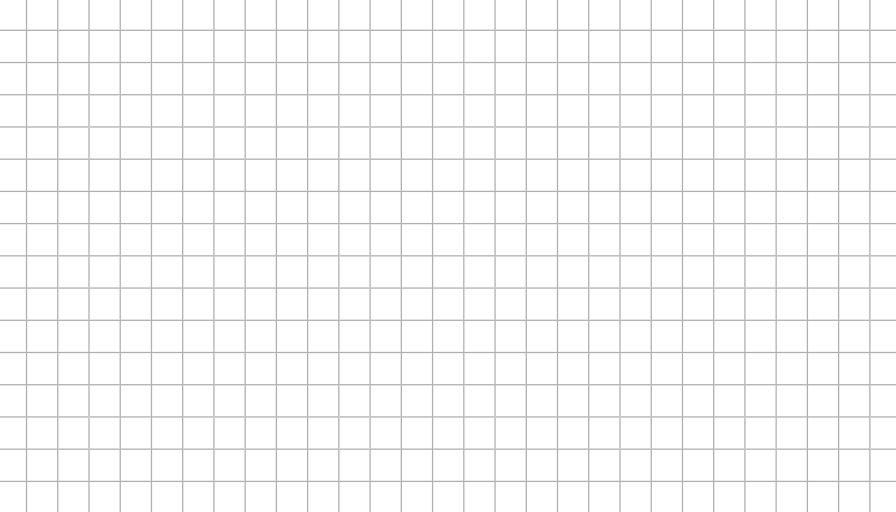
Give the GLSL for this pattern, as a WebGL 1 fragment shader.

```glsl
precision highp float;

uniform vec2 u_resolution;

// Cell size and first line, as fractions of canvas width and height
#define CELL_SIZE vec2(0.03486, 0.06293)
#define FIRST_LINE vec2(0.0296, 0.0598)
// Line thickness as a fraction of canvas width
#define LINE_WIDTH 0.00145
#define PAPER_COLOR vec3(1.0)
#define LINE_COLOR vec3(0.69)

// Distance to the nearest grid line on each axis, in canvas fractions
vec2 gridDistance(vec2 uv) {
    vec2 cell = (uv - FIRST_LINE) / CELL_SIZE;
    return abs(fract(cell + 0.5) - 0.5) * CELL_SIZE;
}

// Share of a pixel covered by a line, for each axis
vec2 lineCoverage(vec2 distancePx, float widthPx) {
    vec2 overlap = 0.5 * (widthPx + 1.0) - distancePx;
    return clamp(overlap, 0.0, min(widthPx, 1.0));
}

void main() {
    vec2 uv = gl_FragCoord.xy / u_resolution;
    vec2 distancePx = gridDistance(uv) * u_resolution;
    vec2 coverage = lineCoverage(distancePx, LINE_WIDTH * u_resolution.x);

    // Crossings keep the same flat tone as the lines
    float ink = max(coverage.x, coverage.y);
    gl_FragColor = vec4(mix(PAPER_COLOR, LINE_COLOR, ink), 1.0);
}
```
